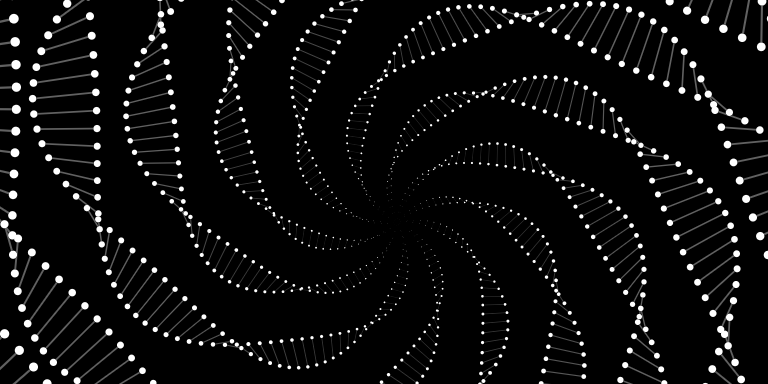
A Shadertoy shader for this background:

```glsl
// Ten spiral arms of white beaded double helices with grey rungs on black.
#define CENTER vec2(0.517, 0.422)  // hub, as a share of the canvas
#define ARMS 10.0
#define ARM_ANGLE 0.78             // heading of the first arm at the hub
#define TWIST 2.588                // clockwise turn per unit of radius
#define HALF_TURN 0.2552           // radius between strand crossings
#define CROSSING 1.786             // helix phase at the hub, in half turns
#define RUNGS 15.0                 // rungs per half turn
#define WIDTH 0.09                 // strand offset relative to radius
#define DEPTH 0.45                 // flattening of the helix along the arm
#define BEAD 0.0105                // bead size relative to radius
#define RUNG 0.0025                // rung half width relative to radius
#define RUNG_GREY 0.38

const float PI = 3.14159265;

// Smooth coverage of a shape of half width w at distance d, fading below a pixel
float coverage(float d, float w, float pixel) {
    return clamp((w - d) / pixel + 0.5, 0.0, 1.0) * min(1.0, 1.6 * w / pixel);
}

// Distance from q to the segment between -s and s
float rungDistance(vec2 q, vec2 s) {
    float h = clamp(dot(q, s) / max(dot(s, s), 1e-8), -1.0, 1.0);
    return length(q - s * h);
}

// Half rung vector: it turns about the arm as the radius grows
vec2 rungVector(float r, float arm, vec2 radial) {
    vec2 around = vec2(-radial.y, radial.x);
    vec2 along = normalize(radial - TWIST * r * around);
    vec2 outward = vec2(-along.y, along.x);
    float phase = PI * (r / HALF_TURN - CROSSING + arm / ARMS);
    return WIDTH * r * (DEPTH * cos(phase) * along + sin(phase) * outward);
}

void mainImage(out vec4 fragColor, in vec2 fragCoord) {
    float pixel = 1.0 / iResolution.y;
    vec2 p = (fragCoord - CENTER * iResolution.xy) * pixel;
    float angle = atan(p.y, p.x);
    float spacing = HALF_TURN / RUNGS;
    float armStep = 2.0 * PI / ARMS;
    float nearest = floor(length(p) / spacing);
    float light = 0.0;

    // Visit the rungs at nearby radii, each on the arm closest in angle
    for (int i = -9; i <= 9; i++) {
        float r = (nearest + float(i) + 0.5) * spacing;
        if (r < 0.0) continue;
        float heading = ARM_ANGLE - TWIST * r;
        float arm = round((angle - heading) / armStep);
        heading += arm * armStep;
        vec2 radial = vec2(cos(heading), sin(heading));
        vec2 q = p - r * radial;
        vec2 s = rungVector(r, arm, radial);

        float rung = coverage(rungDistance(q, s), RUNG * r, pixel);
        float bead = coverage(min(length(q - s), length(q + s)), BEAD * r, pixel);
        light = max(light, max(RUNG_GREY * rung, bead));
    }
    fragColor = vec4(vec3(light), 1.0);
}
```
